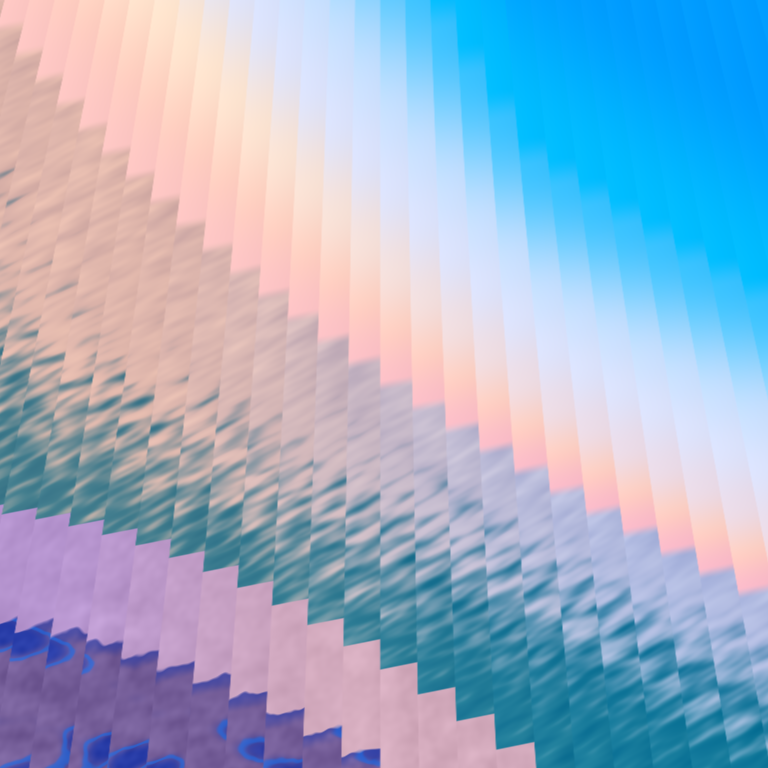
Write a three.js fragment shader that draws this background.

```glsl
// A coastal sunset seen through a fan of narrow glass strips.
// Each strip shows the same sky, sea and shore, slid further down to the right;
// layer heights are curves of the strip index, and noise adds ripples and rock.

varying vec2 vUv;

// Strip fan: the upright seam, strip width at the top, and widening downwards
const float FAN_CENTER = 0.495;
const float STRIP_WIDTH = 0.0326;
const float STRIP_SPREAD = 0.0182;
const float STRIP_TILT = 0.2;
const float STRIP_SHADE = 0.022;
const float SEAM_SOFTNESS = 0.0013;

// Layer heights, measured down: constant, linear and square terms of the index
const vec3 HORIZON_CURVE = vec3(0.497, 0.0286, -0.00016);
const vec3 SHORE_CURVE = vec3(0.867, 0.0312, 0.00117);
const float SAND_DEPTH = 0.143;
const float RIPPLE_SHIFT = 0.021;
const float RIPPLE_STRENGTH = 0.62;

const vec3 SKY_PINK = vec3(0.98, 0.73, 0.79);
const vec3 SKY_PEACH = vec3(1.00, 0.81, 0.75);
const vec3 SKY_CREAM = vec3(1.00, 0.90, 0.81);
const vec3 SKY_LILAC = vec3(0.92, 0.86, 0.91);
const vec3 SKY_PALE = vec3(0.86, 0.89, 0.99);
const vec3 SKY_ICE = vec3(0.79, 0.88, 1.00);
const vec3 SKY_AZURE = vec3(0.22, 0.76, 1.00);
const vec3 SKY_CYAN = vec3(0.00, 0.74, 1.00);
const vec3 SKY_DEEP = vec3(0.00, 0.61, 1.00);
const vec3 SEA_WARM = vec3(0.87, 0.71, 0.67);
const vec3 SEA_COOL = vec3(0.69, 0.73, 0.88);
const vec3 TEAL_WARM = vec3(0.27, 0.50, 0.56);
const vec3 TEAL_COOL = vec3(0.08, 0.48, 0.61);
const vec3 SAND_LILAC = vec3(0.71, 0.58, 0.81);
const vec3 SAND_PINK = vec3(0.83, 0.67, 0.74);
const vec3 ROCK_MAUVE = vec3(0.46, 0.37, 0.60);
const vec3 ROCK_BLUE = vec3(0.16, 0.24, 0.66);
const vec3 VEIN_BLUE = vec3(0.12, 0.43, 0.90);

vec2 hashGradient(vec2 cell) {
  vec2 h = vec2(dot(cell, vec2(127.1, 311.7)), dot(cell, vec2(269.5, 183.3)));
  return 2.0 * fract(sin(h) * 43758.5) - 1.0;
}

float gradientNoise(vec2 p) {
  vec2 i = floor(p), f = fract(p);
  vec2 u = f * f * f * (f * (f * 6.0 - 15.0) + 10.0);
  vec2 e = vec2(0.0, 1.0);
  float low = mix(dot(hashGradient(i), f), dot(hashGradient(i + e.yx), f - e.yx), u.x);
  float high = mix(dot(hashGradient(i + e.xy), f - e.xy), dot(hashGradient(i + e.yy), f - e.yy), u.x);
  return mix(low, high, u.y);
}

float curveAt(vec3 c, float k) {
  return c.x + k * (c.y + k * c.z);
}

// Sky by height above the horizon; cool runs from 0 at the left to 1 at the right
vec3 skyColor(float height, float k, float cool) {
  float h = height / (1.0 + 0.075 * max(0.0, 5.0 - k));
  vec3 c = mix(mix(SKY_PEACH, SKY_PINK, 0.4 + 0.6 * cool), SKY_PEACH, smoothstep(0.0, 0.06, h));
  c = mix(c, mix(SKY_CREAM, SKY_LILAC, cool), smoothstep(0.035, 0.11, h));
  c = mix(c, SKY_PALE, smoothstep(0.10, 0.19, h));
  c = mix(c, SKY_ICE, smoothstep(0.18, 0.26, h));
  c = mix(c, SKY_AZURE, smoothstep(0.24, 0.43, h));
  c = mix(c, SKY_CYAN, smoothstep(0.42, 0.46, h));
  return mix(c, SKY_DEEP, smoothstep(0.46, 0.75, h));
}

// Sea by depth below the horizon, with slanted ripples growing nearer
vec3 seaColor(float depth, vec2 q, float k, float cool) {
  vec2 w = vec2(q.x, q.y + 0.32 * q.x);
  float ripple = gradientNoise(w * vec2(15.0, 52.0));
  ripple += 0.55 * gradientNoise(w * vec2(31.0, 105.0) + 7.3);
  float nearness = smoothstep(0.0, 0.14, depth);
  float v = depth / (0.32 - 0.0104 * k) + RIPPLE_STRENGTH * ripple * mix(0.3, 1.0, nearness);
  vec3 c = mix(SEA_WARM, SEA_COOL, cool);
  c = mix(c, mix(TEAL_WARM, TEAL_COOL, cool), smoothstep(mix(0.55, 0.2, cool), 1.15, v));
  return c - 0.11 * ripple * vec3(0.9, 0.8, 0.5);
}

// Pale sand over dark rock with blue veins
vec3 shoreColor(float depth, vec2 q, float k) {
  float grain = gradientNoise(q * vec2(24.0, 30.0)) + 0.5 * gradientNoise(q * 75.0);
  vec3 sand = mix(SAND_LILAC, SAND_PINK, smoothstep(-10.0, -1.0, k)) + 0.06 * grain;
  float patches = gradientNoise(q * vec2(13.0, 17.0) + 3.7);
  vec3 rock = mix(ROCK_MAUVE, ROCK_BLUE, smoothstep(0.05, 0.45, patches)) + 0.10 * grain;
  float below = depth - SAND_DEPTH + 0.012 * grain;
  rock = mix(rock, ROCK_BLUE, 0.6 * (1.0 - smoothstep(0.0, 0.022, below)));
  float vein = 1.0 - smoothstep(0.01, 0.07, abs(patches - 0.22 + 0.12 * grain));
  rock = mix(rock, VEIN_BLUE, 0.6 * vein);
  return mix(sand, rock, smoothstep(-0.002, 0.003, below));
}

vec3 stripColor(vec2 p, float s, float k, float width) {
  float across = s - k - 0.5;
  float y = p.y + STRIP_TILT * across * width;
  float cool = smoothstep(-9.0, 8.0, k);
  float depth = y - curveAt(HORIZON_CURVE, k);
  float shoreDepth = y - curveAt(SHORE_CURVE, k);
  float local = across * width + k * RIPPLE_SHIFT;
  vec3 c = skyColor(max(-depth, 0.0), k, cool);
  vec3 sea = seaColor(max(depth, 0.0), vec2(local, depth), k, cool);
  c = mix(c, sea, smoothstep(-0.006, 0.010, depth));
  vec3 shore = shoreColor(shoreDepth, vec2(local, shoreDepth), k);
  c = mix(c, shore, smoothstep(-0.0015, 0.0015, shoreDepth));
  return c - STRIP_SHADE * across;
}

void main() {
  vec2 p = vec2(vUv.x, 1.0 - vUv.y);
  float width = STRIP_WIDTH + STRIP_SPREAD * p.y;
  float s = (p.x - FAN_CENTER) / width;
  float k = floor(s);
  // Blend with the nearest strip across its seam
  float side = s - k < 0.5 ? -1.0 : 1.0;
  float seamDistance = (0.5 - abs(s - k - 0.5)) * width;
  float blend = 0.5 - 0.5 * smoothstep(0.0, SEAM_SOFTNESS, seamDistance);
  vec3 color = mix(stripColor(p, s, k, width), stripColor(p, s, k + side, width), blend);
  gl_FragColor = vec4(clamp(color, 0.0, 1.0), 1.0);
}
```
